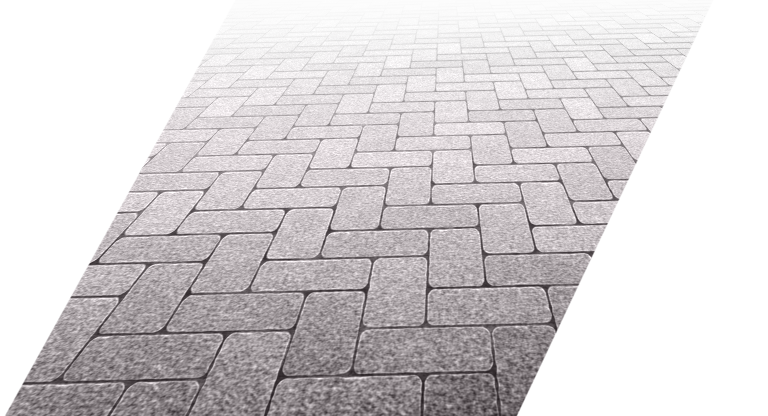
Reproduce this texture procedurally as a WebGL 1 fragment shader.

```glsl
precision highp float;
// Herringbone stone paving seen in perspective, cut to a slanted panel on white.
// Canvas points are projected to a ground grid, each grid cell is assigned to a
// two-by-one brick, and rounded-box distances give the joints and pale rims.

uniform vec2 u_resolution;

#define VANISH vec2(1.0646, -0.268)  // vanishing point, y down, canvas heights
#define CELL_WIDTH 0.148             // grid cell width per unit of depth
#define CELL_SHIFT 0.190             // sideways offset of the grid
#define ROW_SCALE 10.947             // spacing of rows toward the horizon
#define ROW_START 9.39               // row offset at the near end
#define TILT 0.025                   // slope of the rows
#define JOINT 0.0027                 // half width of a joint per depth
#define CORNER 0.017                 // brick corner radius per depth
#define RIM 0.0055                   // width of the worn edge per depth
#define GRAIN 0.50                   // strength of the stone speckle
#define TINT vec3(0.014, -0.014, -0.002)

vec2 hashGradient(vec2 cell) {
  vec2 k = vec2(dot(cell, vec2(127.1, 311.7)), dot(cell, vec2(269.5, 183.3)));
  return fract(sin(k) * 43758.5) * 2.0 - 1.0;
}

float gradientNoise(vec2 p) {
  vec2 i = floor(p), f = fract(p);
  vec2 u = f * f * f * (f * (f * 6.0 - 15.0) + 10.0);
  vec2 e = vec2(0.0, 1.0);
  float a = dot(hashGradient(i), f);
  float b = dot(hashGradient(i + e.yx), f - e.yx);
  float c = dot(hashGradient(i + e.xy), f - e.xy);
  float d = dot(hashGradient(i + e.yy), f - e.yy);
  return mix(mix(a, b, u.x), mix(c, d, u.x), u.y);
}

float roundedBox(vec2 p, vec2 halfSize, float radius) {
  vec2 q = abs(p) - halfSize + radius;
  return length(max(q, 0.0)) + min(max(q.x, q.y), 0.0) - radius;
}

// Offset from the brick centre in xy, brick half size in zw.
vec4 herringbone(vec2 ground) {
  vec2 cell = floor(ground), f = ground - cell;
  float slot = mod(cell.x - cell.y, 4.0);
  if (slot < 1.5) return vec4(f.x + slot - 1.0, f.y - 0.5, 1.0, 0.5);
  float upper = slot < 2.5 ? 1.0 : 0.0;
  return vec4(f.x - 0.5, f.y + upper - 1.0, 0.5, 1.0);
}

void main() {
  vec2 p = vec2(gl_FragCoord.x, u_resolution.y - gl_FragCoord.y) / u_resolution.y;
  p.x *= 1.8417 * u_resolution.y / u_resolution.x;
  float pixel = 1.0 / u_resolution.y;

  // Ground projection
  float depth = p.y - VANISH.y;
  float rowDepth = depth + TILT * (p.x - 1.029);
  vec2 ground = vec2(((p.x - VANISH.x) / depth + CELL_SHIFT) / CELL_WIDTH,
                     ROW_SCALE / rowDepth - ROW_START);
  vec2 cellSize = vec2(CELL_WIDTH * depth, rowDepth * rowDepth / ROW_SCALE);

  // Brick outline, measured on the canvas
  vec4 brick = herringbone(ground);
  vec2 brickId = floor((ground - brick.xy) * 2.0 + 0.5);
  float radius = min(CORNER * depth, cellSize.y * 0.25);
  float edge = roundedBox(brick.xy * cellSize, brick.zw * cellSize - JOINT * depth, radius);
  float coarse = gradientNoise(ground * 6.0);
  edge += 0.003 * depth * coarse;

  // Stone tone: light in the distance, dark and grainy nearby
  float fine = gradientNoise(ground * 15.0 + 7.3);
  float grit = gradientNoise(ground * 27.0 + 31.7);
  float blotch = gradientNoise(ground * 1.7 + 4.1);
  float near = clamp(p.y, 0.0, 1.0);
  float tone = 0.97 - 0.20 * near - 0.31 * near * near;
  tone -= 0.07 * near * (p.x - 0.75);
  float grain = fine * 0.8 + grit * 0.45 + coarse * 0.35;
  tone += GRAIN * mix(0.10, 1.0, near) * grain;
  tone += (0.07 * hashGradient(brickId).x + 0.10 * blotch) * mix(0.25, 0.8, near);

  // Worn pale rim, strongest along the far side of each brick
  float rim = smoothstep(-RIM * depth, -0.001 * depth, edge);
  float farSide = smoothstep(-0.2, 0.9, brick.y / brick.w);
  tone += rim * (0.09 + 0.10 * farSide + 0.15 * coarse) * smoothstep(0.05, 0.5, near);

  // Shadowed joints
  float jointShade = mix(0.86, 0.26, smoothstep(0.0, 0.60, near + 0.12 * (p.x - 0.9)));
  float joint = smoothstep(-pixel, pixel, edge);
  tone = mix(tone, tone * jointShade, joint * clamp(0.88 + 0.5 * blotch, 0.0, 1.0));
  vec3 color = vec3(tone) + TINT * smoothstep(0.0, 0.4, near);

  // Distance haze, reaching lower on the left
  float hazeEnd = 0.21 - 0.07 * smoothstep(0.6, 1.6, p.x);
  color = mix(vec3(0.99), color, smoothstep(-0.03, hazeEnd, p.y));

  // Slanted panel
  float leftSide = (p.x - 0.5646 + 0.5526 * p.y) / 1.1425;
  float rightSide = (1.7105 - 0.4713 * p.y - p.x) / 1.1055;
  float panel = smoothstep(-pixel, pixel, min(leftSide, rightSide));
  gl_FragColor = vec4(mix(vec3(1.0), clamp(color, 0.0, 1.0), panel), 1.0);
}
```
